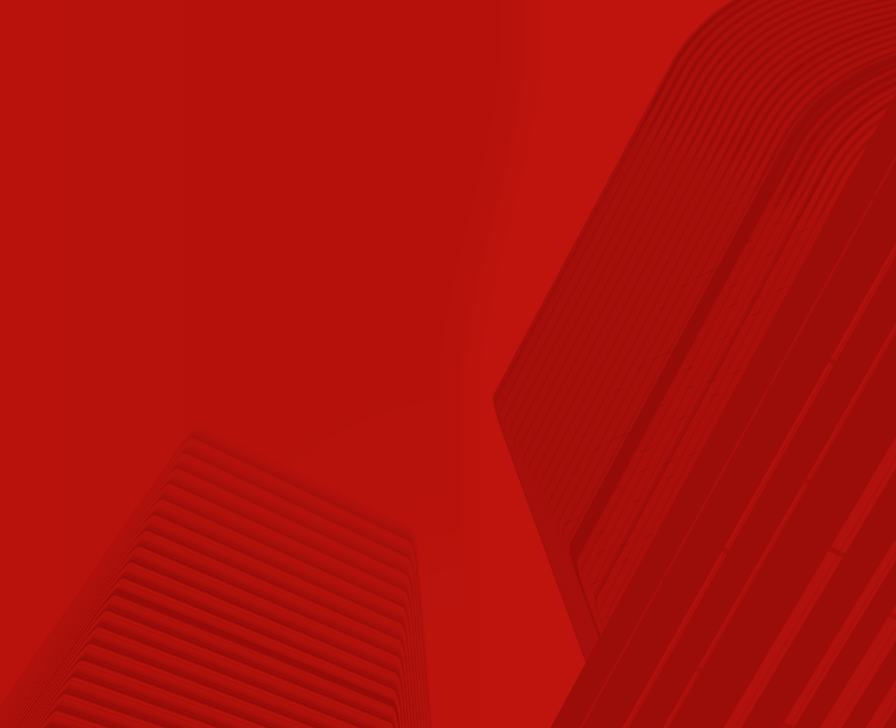
Give the GLSL for this background, as a Shadertoy shader.

```glsl
// Two ribbed towers and a dark striped wall, seen from below against a red sky.
// Each tower is a smooth minimum of edge distances; its contours are the ribs,
// so they run straight over the face and bend round at the corners.

float hash(float n) {
    n = fract(n * 0.1031);
    n *= n + 33.33;
    return fract(n * (n + n));
}

float smoothMin(float a, float b, float k) {
    float h = max(k - abs(a - b), 0.0) / k;
    return min(a, b) - 0.25 * h * h * k;
}

// Soft coverage of the region where d is positive
float cover(float d) {
    float w = max(fwidth(d), 1e-5);
    return smoothstep(-0.7 * w, 0.7 * w, d);
}

// Band of the given half width around d = 0
float band(float d, float halfWidth) {
    float w = max(fwidth(d), 1e-5);
    return clamp((halfWidth - abs(d)) / w + 0.5, 0.0, 1.0) * min(1.0, 2.0 * halfWidth / w);
}

// Rib line inside a repeating cell; c counts cells
float rib(float c, float halfWidth) {
    float w = max(fwidth(c), 1e-5);
    float d = abs(fract(c) - 0.5);
    return clamp((halfWidth - d) / w + 0.5, 0.0, 1.0) * min(1.0, 2.0 * halfWidth / w);
}

vec3 sky(vec2 p) {
    float rim = 0.70 - 0.085 * (1.0 - smoothstep(0.45, 0.95, p.y));
    float glow = smoothstep(-0.02, 0.07, p.x - rim);
    glow = max(glow, 0.7 * smoothstep(0.45, 0.0, length(p - vec2(0.66, 0.05))));
    float left = 0.3 * smoothstep(0.3, 0.0, p.x);
    return mix(vec3(0.715, 0.07, 0.045), vec3(0.75, 0.077, 0.055), max(glow, left));
}

// Low tower with rounded floors
vec3 lowTower(vec2 p, vec3 col) {
    float dx = p.x - 0.297;
    float roof = (0.407 - 0.485 * dx - p.y) * (1.0 + 0.3 * dx);
    float left = (p.x - 0.248) - (p.y - 0.391) / 1.45;
    float right = 0.594 - 0.084 * p.y - p.x;
    float d = smoothMin(smoothMin(roof, 6.0 * left, 0.05), 6.0 * right, 0.04);

    float floors = d / 0.0255;
    float f = fract(floors);
    float depth = smoothstep(0.0, 0.3, d) * (1.0 - 0.35 * smoothstep(0.25, 0.6, p.x));
    float shade = smoothstep(0.15, 0.75, f) * (1.0 - smoothstep(0.85, 1.0, f)) * (0.3 + 0.4 * depth);
    shade += rib(floors + 0.65, 0.09) * (0.2 + 0.3 * depth);
    shade += rib(floors * 2.0 + 0.2, 0.08) * 0.35 * depth;
    shade += band(d - 0.275, 0.006) * 0.4;

    vec3 face = mix(vec3(0.705, 0.067, 0.045), vec3(0.59, 0.045, 0.033), min(shade, 1.0));
    return mix(col, face, cover(d));
}

// Tall tower with fine slanted ribs
vec3 tallTower(vec2 p, vec3 col) {
    float u = p.x - 0.689 - 0.535 * (p.y - 0.479);
    float bend = max(p.y - 0.91 + 0.5 * max(u, 0.0), 0.0);
    u -= 3.2 * bend * bend;
    float lower = p.x - 0.692 + 0.363 * (p.y - 0.399);
    float d = smoothMin(u, 7.0 * lower, 0.05);

    // Open ribs near the top, a flat face below
    float top = smoothstep(-0.02, 0.06, p.y - 0.81 + 0.52 * (p.x - 0.873));
    float cells = d / 0.0135;
    float id = floor(cells);
    float shade = 0.46 - 0.14 * smoothstep(0.24, 0.26, d) - 0.1 * top;
    shade += rib(cells, 0.09 + 0.12 * top) * (0.33 + 0.25 * top);
    shade += top * 0.35 * step(0.6, hash(id + 7.0)) * smoothstep(0.1, 0.25, d);

    // Short joints across the ribs
    float joint = rib(p.y * 11.0 - 4.0 * p.x + hash(id), 0.012);
    shade += joint * 0.4 * smoothstep(0.08, 0.26, d) * (1.0 - top);

    // Dark recesses along the face
    shade += band(d - 0.225, 0.0105) * 0.6;
    shade += band(d - 0.288, 0.004) * 0.35;
    shade += 0.15 * smoothstep(0.03, 0.0, d);

    vec3 face = mix(vec3(0.71, 0.068, 0.05), vec3(0.59, 0.045, 0.033), clamp(shade, 0.0, 1.0));
    return mix(col, face, cover(d));
}

// Near wall: a dark fan with lit strips, x = place and y = half width
vec3 nearWall(vec2 p, vec3 col) {
    float s = (p.x - 0.756 - 0.544 * p.y) / (1.0 + 0.2 * p.y);
    vec2 strips[7] = vec2[7](vec2(0.042, 0.0016), vec2(0.103, 0.0042), vec2(0.158, 0.0035),
        vec2(0.25, 0.012), vec2(0.325, 0.009), vec2(0.385, 0.015), vec2(0.445, 0.012));
    float lit = 0.0;
    for (int i = 0; i < 7; i++) {
        float d = s - strips[i].x;
        float strip = band(d, strips[i].y) * (1.0 - 0.5 * band(d - 0.3 * strips[i].y, 0.001));
        float joint = rib(p.y * 3.0 + 1.5 * p.x + hash(float(i) + 3.0), 0.012);
        lit = max(lit, strip * (1.0 - 0.7 * joint));
    }
    vec3 face = mix(vec3(0.61, 0.047, 0.034), vec3(0.69, 0.065, 0.048), lit);
    return mix(col, face, cover(s));
}

void mainImage(out vec4 fragColor, in vec2 fragCoord) {
    vec2 p = fragCoord / iResolution.xy * vec2(1.2308, 1.0);
    vec3 col = nearWall(p, tallTower(p, lowTower(p, sky(p))));
    fragColor = vec4(col, 1.0);
}
```
